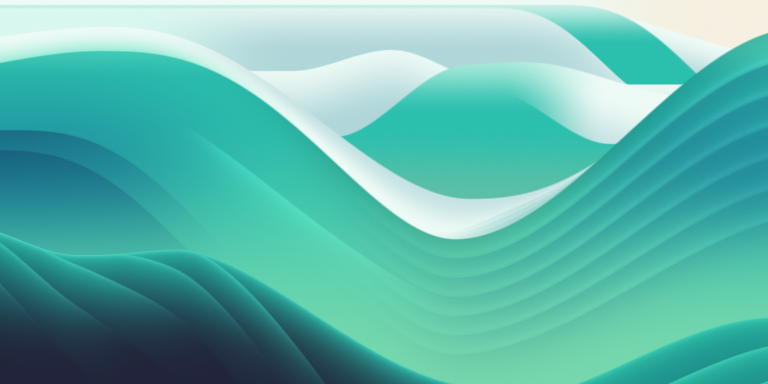
A Shadertoy shader for this background:

```glsl
float ramp(float x, float a, float b, float k) {
    float t = pow(clamp((x - a) / (b - a), 0.0, 1.0), k);
    return t * t * (3.0 - 2.0 * t);
}

float cover(float d) {
    float w = fwidth(d) + 1e-5;
    return smoothstep(-w, w, d);
}

float hash(vec2 p) {
    vec3 q = fract(p.xyx * 0.1031);
    q += dot(q, q.yzx + 33.33);
    return fract((q.x + q.y) * q.z);
}

float waveTop(float x) {
    return 0.805 + 0.062 * ramp(x, -0.26, 0.26, 1.0)
        - 0.49 * ramp(x, 0.26, 1.185, 1.4) + 0.55 * ramp(x, 1.185, 2.083, 1.0);
}

float ribbonTop(float x) {
    return 0.88 + 0.05 * ramp(x, -0.26, 0.273, 1.0)
        - 0.448 * ramp(x, 0.273, 1.224, 1.2) + 0.445 * ramp(x, 1.224, 2.083, 1.25);
}

float duneTop(float x) {
    return 0.413 - 0.078 * ramp(x, -0.1, 0.2, 1.0)
        + 0.014 * ramp(x, 0.25, 0.46, 1.0) - 0.36 * ramp(x, 0.46, 1.276, 0.9);
}

void layer(inout vec3 col, float d, vec3 paint) {
    col = mix(col, paint, cover(d));
}

void mainImage(out vec4 fragColor, in vec2 fragCoord) {
    vec2 p = fragCoord / iResolution.y;
    p.x *= 2.0 * iResolution.y / iResolution.x;
    float x = p.x, y = p.y, d;
    vec3 white = vec3(0.93, 0.98, 0.96), mist = vec3(0.69, 0.84, 0.85);
    vec3 teal = vec3(0.17, 0.75, 0.68), green = vec3(0.47, 0.85, 0.68);
    vec3 blue = vec3(0.10, 0.42, 0.52), night = vec3(0.13, 0.13, 0.22);

    // Sky and far slopes
    vec3 col = mix(white, vec3(0.96, 0.94, 0.88), smoothstep(1.4, 1.8, x));
    d = 0.979 - 0.13 * ramp(x, 1.458, 2.083, 1.0) - y;
    layer(col, d, mix(white, mist, smoothstep(0.0, 0.12, d)));
    d = 0.987 - 0.286 * ramp(x, 1.458, 1.98, 1.4) - y;
    layer(col, d, mix(vec3(0.8, 0.94, 0.91), teal, smoothstep(1.0, 0.88, y)));
    d = 0.979 - 0.24 * ramp(x, 1.276, 1.72, 1.4) - y;
    vec3 haze = mix(mist, white, smoothstep(0.86, 1.02, y));
    haze = mix(vec3(0.85, 0.97, 0.94), haze, smoothstep(0.3, 0.75, x));
    haze = mix(haze, white, 0.5 * smoothstep(1.3, 1.6, x) * exp(-max(d, 0.0) * 12.0));
    col = mix(col, haze, smoothstep(-0.004, 0.004, d) * smoothstep(1.02, 0.975, y));

    // Pale hump
    d = 0.815 + 0.055 * ramp(x, 0.76, 1.02, 1.0) - 0.09 * ramp(x, 1.02, 1.3, 1.0) - y;
    layer(col, d, mix(white, mist, smoothstep(-0.02, 0.17, d)));

    // Inner teal basin with a pale fold
    d = 0.643 + 0.185 * ramp(x, 0.87, 1.21, 1.0) + 0.011 * ramp(x, 1.15, 1.36, 1.0)
        - 0.094 * ramp(x, 1.36, 1.82, 1.0) - y;
    vec3 basin = mix(vec3(0.36, 0.75, 0.65), teal, smoothstep(0.48, 0.68, y));
    basin = mix(basin, vec3(0.68, 0.92, 0.86), smoothstep(0.70, 0.86, y));
    float fold = y - 0.766 + 0.141 * ramp(x, 1.27, 1.59, 1.0);
    vec3 foldPaint = mix(white, mist, 0.7 * smoothstep(0.04, 0.2, d));
    basin = mix(basin, foldPaint, cover(fold) * smoothstep(1.3, 1.58, x));
    layer(col, d, basin);

    // White ribbon with thin veils on its rising side
    float crest = waveTop(x), rim = ribbonTop(x);
    float across = clamp((rim - y) / max(rim - crest, 0.01), 0.0, 1.0);
    vec3 ribbon = mix(mix(mist, white, 0.35), white, smoothstep(0.0, 0.9, across));
    vec3 mint = mix(white, vec3(0.60, 0.92, 0.84), across * across);
    ribbon = mix(mint, ribbon, smoothstep(0.35, 0.85, x));
    for (int i = 1; i <= 3; i++) {
        float veil = mix(crest, rim, 0.2 * float(i) * ramp(x, 1.05, 1.4, 1.0)) - y;
        ribbon = mix(ribbon, vec3(0.42, 0.74, 0.72), 0.25 * cover(veil) * smoothstep(1.08, 1.4, x));
    }
    layer(col, rim - y, ribbon);

    // Great wave
    vec3 wave = mix(green, teal, smoothstep(0.0, 0.75, y));
    float side = smoothstep(0.8, 0.1, x) * 0.65 + smoothstep(1.3, 2.0, x) * 0.6;
    wave = mix(wave, vec3(0.10, 0.49, 0.60), side * exp(-pow((y - 0.58) / 0.2, 2.0)));
    wave = mix(wave, vec3(0.36, 0.86, 0.76), 0.6 * smoothstep(0.79, 0.9, y));
    wave *= 1.0 - 0.12 * exp(-max(crest - y, 0.0) * 14.0) * smoothstep(0.5, 0.9, x);
    for (int i = 1; i <= 6; i++) {
        float band = crest - float(i) * (0.05 + 0.032 * ramp(x, 1.2, 2.0, 1.0)) - y;
        float fade = smoothstep(0.75, 1.9, x) * (1.0 - 0.1 * float(i));
        wave = mix(wave, blue, 0.5 * fade * cover(band) * exp(-max(band, 0.0) * 18.0));
        wave += 0.08 * fade * exp(-abs(band + 0.01) * 70.0);
    }

    // Crease and shaded arches on the left
    d = 0.74 - 0.56 * ramp(x, 0.31, 1.354, 0.85) - y;
    float crease = smoothstep(0.45, 0.62, x) * smoothstep(1.25, 0.7, x);
    wave += crease * cover(d) * vec3(0.06, 0.10, 0.08) * exp(-max(d, 0.0) * 22.0);
    for (int i = 0; i < 2; i++) {
        float k = float(i);
        d = 0.661 - 0.052 * k - 0.4 * ramp(x, 0.026 - 0.05 * k, 0.755 - 0.05 * k, 1.45) - y;
        float shade = cover(d) * exp(-max(d, 0.0) * 8.0) * smoothstep(0.62, 0.0, x);
        wave = mix(wave, vec3(0.09, 0.36, 0.48), 0.75 * shade);
    }
    layer(col, crest - y, wave);

    // Dark dune with glowing ridges
    float dune = duneTop(x);
    for (int i = -1; i < 5; i++) {
        float start = i < 0 ? 9.0 : 0.5 - 0.2 * float(i);
        float run = max(x - start, 0.0);
        d = dune - 0.8 * pow(run + 1e-5, 1.5) - y;
        float glow = smoothstep(0.5, 0.05, run) * exp(-max(d, 0.0) * 13.0);
        vec3 body = mix(night, vec3(0.10, 0.36, 0.40), smoothstep(0.08, 0.4, y));
        body = mix(body, vec3(0.16, 0.70, 0.63), glow);
        body += 0.12 * glow * exp(-max(d, 0.0) * 150.0);
        col = mix(col, body, cover(d) * smoothstep(0.65, 0.3, run));
    }

    // Near hill on the right
    for (int i = 0; i < 3; i++) {
        float k = float(i);
        d = -0.03 - 0.06 * k + 0.204 * ramp(x, 1.38 + 0.1 * k, 2.03 + 0.1 * k, 0.85) - y;
        vec3 hill = mix(vec3(0.10, 0.53, 0.53), vec3(0.18, 0.74, 0.64), exp(-max(d, 0.0) * 16.0));
        layer(col, d, hill + 0.08 * exp(-max(d, 0.0) * 150.0));
    }

    col += (hash(fragCoord) - 0.5) / 255.0;
    fragColor = vec4(clamp(col, 0.0, 1.0), 1.0);
}
```
